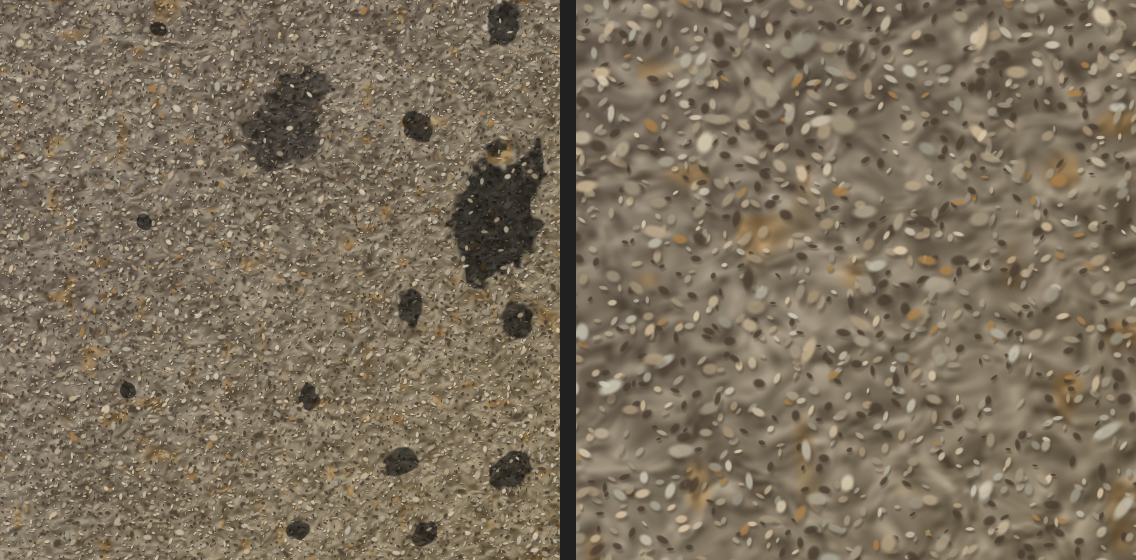
Left, the full canvas; right, a detail of the centre.
A WebGL 1 fragment shader for this texture:

```glsl
precision highp float;

uniform vec2 u_resolution;

#define SOIL vec3(0.495, 0.445, 0.365)
#define SHADE vec3(0.29, 0.245, 0.195)
#define STONE vec3(0.62, 0.57, 0.48)
#define PALE vec3(0.87, 0.82, 0.72)
#define OCHRE vec3(0.66, 0.50, 0.29)
#define WET_TINT vec3(0.40, 0.41, 0.43)
#define SPOT_COUNT 14
#define GRAIN_TILT 0.45

float hash(vec2 p) {
  vec3 q = fract(vec3(p.xyx) * 0.1031);
  q += dot(q, q.yzx + 33.33);
  return fract((q.x + q.y) * q.z);
}

float noise(vec2 p) {
  vec2 cell = floor(p);
  vec2 f = fract(p);
  f = f * f * (3.0 - 2.0 * f);
  float low = mix(hash(cell), hash(cell + vec2(1.0, 0.0)), f.x);
  float high = mix(hash(cell + vec2(0.0, 1.0)), hash(cell + 1.0), f.x);
  return mix(low, high, f.y);
}

vec2 rotate(vec2 p, float angle) {
  float c = cos(angle);
  float s = sin(angle);
  return vec2(c * p.x + s * p.y, c * p.y - s * p.x);
}

// Uneven soil: broad drifts plus fine streaky roughness
vec3 soil(vec2 uv) {
  vec2 warp = vec2(noise(uv * 38.0), noise(uv * 38.0 + 71.0)) - 0.5;
  vec2 p = rotate(uv + warp * 0.018, 0.25);
  float rough = (noise(p * vec2(75.0, 125.0)) - 0.5) * 0.25;
  rough += (noise(p * vec2(150.0, 210.0) + 19.0) - 0.5) * 0.17;
  rough += (noise(uv * 6.0 + 5.0) - 0.5) * 0.06;
  vec3 color = SOIL + rough * vec3(1.0, 0.97, 0.9);
  float warm = smoothstep(-0.5, 0.9, uv.x - uv.y);
  color += mix(vec3(-0.012, -0.006, 0.018), vec3(0.012, 0.008, -0.012), warm);
  float rust = smoothstep(0.78, 0.95, noise(uv * 32.0 + 90.0));
  return mix(color, color * vec3(1.08, 0.97, 0.78), rust);
}

// Tilted oval grains, one per jittered cell, each with a shaded lower side
vec3 addGrains(vec3 color, vec2 uv, float scale, float share, float darkShare) {
  vec2 p = uv * scale + scale;
  vec2 home = floor(p);
  for (int j = -1; j <= 1; j++) {
    for (int i = -1; i <= 1; i++) {
      vec2 cell = home + vec2(float(i), float(j));
      float present = step(hash(cell + 3.1), share);
      vec2 center = cell + vec2(hash(cell + 11.7), hash(cell + 27.3));
      float angle = GRAIN_TILT + (hash(cell + 41.9) - 0.5) * 2.5;
      float reach = mix(0.22, 0.5, hash(cell + 53.3));
      vec2 size = reach * vec2(1.0, mix(0.38, 0.75, hash(cell + 67.1)));
      vec2 d = p - center;
      float body = length(rotate(d, angle) / size);
      float under = length(rotate(d + vec2(-0.09, 0.2), angle) / size);
      float shadow = 1.0 - smoothstep(0.4, 1.3, under);
      float mask = 1.0 - smoothstep(0.5, 1.12, body);

      float shine = hash(cell + 83.7);
      vec3 tone = mix(STONE, PALE, shine * shine);
      tone *= 1.0 + vec3(0.05, 0.0, -0.06) * (hash(cell + 97.3) - 0.5) * 2.0;
      tone = mix(tone, OCHRE, step(0.95, hash(cell + 113.9)));
      tone = mix(tone, SHADE, step(hash(cell + 131.1), darkShare));
      color = mix(color, SHADE, shadow * present * 0.38);
      color = mix(color, tone, mask * present * 0.85);
    }
  }
  return color;
}

// Damp spots: two long ones and many small ones, crowding to the right
float wetSpots(vec2 uv) {
  float wet = 0.0;
  float ragged = (noise(uv * 27.0) - 0.5) * 0.55 + (noise(uv * 80.0) - 0.5) * 0.4;
  for (int k = 0; k < SPOT_COUNT; k++) {
    float n = float(k);
    vec2 spread = fract(vec2(0.82, 0.69) + n * vec2(0.7549, 0.5698));
    vec2 center = pow(spread, vec2(0.6, 1.3));
    bool isLong = n < 3.0 && mod(n, 2.0) < 0.5;
    float radius = mix(0.014, 0.042, center.x * center.x);
    radius *= mix(0.8, 1.15, hash(vec2(n, 7.0)));
    radius = isLong ? 0.125 - 0.015 * n : radius;
    float angle = isLong ? 1.1 : hash(vec2(n, 19.0)) * 3.14;
    vec2 d = rotate(uv - center, angle) / vec2(1.0, isLong ? 0.58 : 0.78);
    float strength = isLong ? 1.0 - 0.14 * n : 0.92;
    float edge = length(d) / radius + ragged;
    wet = max(wet, strength * (1.0 - smoothstep(0.86, 1.08, edge)));
  }
  return wet;
}

void main() {
  vec2 uv = gl_FragCoord.xy / u_resolution;
  vec3 color = soil(uv);
  color = addGrains(color, uv, 118.0, 0.55, 0.4);
  color = addGrains(color, uv, 82.0, 0.45, 0.22);
  color = addGrains(color, uv, 47.0, 0.16, 0.15);

  // Damp ground darkens, with a few dry glints left on top
  color = mix(color, color * WET_TINT, wetSpots(uv));
  color = addGrains(color, uv + 0.37, 64.0, 0.13, 0.0);
  gl_FragColor = vec4(clamp(color, 0.0, 1.0), 1.0);
}
```
